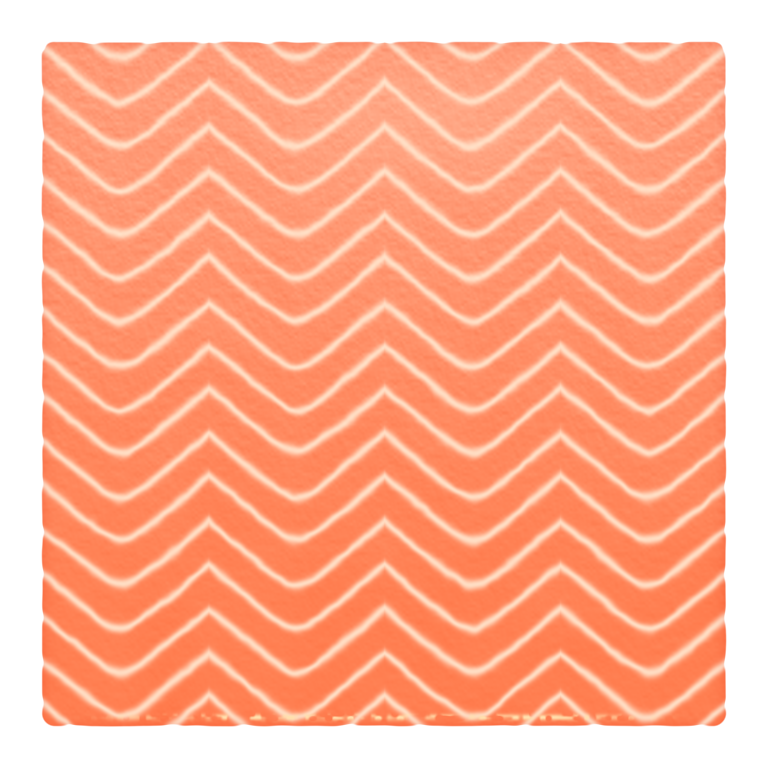
This texture is drawn by a Shadertoy shader. Its source:

```glsl
// Salmon-coloured rounded tile with soft cream chevron stripes and a grainy, glossy surface.
#define TILE_HALF 0.445      // half the side of the tile
#define CORNER 0.016         // corner radius
#define CHEVRON_WIDTH 0.229  // distance between peaks
#define CHEVRON_RISE 0.083   // height from trough to peak
#define PITCH 0.057          // distance between stripes
#define PEAK vec2(0.001, 0.392)
#define STRIPE_SIGMA 0.0056  // softness and half width of a stripe
#define TROUGH_ROUND 0.17    // roundness of the troughs
#define WOBBLE 0.006         // unevenness of the stripes
#define GRAIN_SCALE 125.0
#define GRAIN_DEPTH 0.10

const vec3 PAPER = vec3(1.0);
const vec3 CORAL = vec3(1.0, 0.495, 0.315);
const vec3 PINK = vec3(1.0, 0.605, 0.465);
const vec3 CREAM = vec3(1.0, 0.875, 0.775);

float hash(vec2 p) {
    vec3 q = fract(vec3(p.xyx) * 0.1031);
    q += dot(q, q.yzx + 33.33);
    return fract((q.x + q.y) * q.z);
}

float noise(vec2 p) {
    vec2 cell = floor(p), f = fract(p);
    f = f * f * (3.0 - 2.0 * f);
    return mix(mix(hash(cell), hash(cell + vec2(1, 0)), f.x),
               mix(hash(cell + vec2(0, 1)), hash(cell + vec2(1, 1)), f.x), f.y);
}

float fbm(vec2 p) {
    float sum = 0.0, weight = 0.5;
    for (int i = 0; i < 3; i++) {
        sum += weight * noise(p);
        p = p * 2.03 + 17.3;
        weight *= 0.5;
    }
    return sum / 0.875;
}

float roundedBox(vec2 p, float halfSide, float radius) {
    vec2 q = abs(p) - halfSide + radius;
    return length(max(q, 0.0)) + min(max(q.x, q.y), 0.0) - radius;
}

// Height of the zigzag: 1 at the sharp peaks, 0 at the rounded troughs.
float zigzag(float x) {
    float u = abs(fract(x) - 0.5) * 2.0;
    return (sqrt(u * u + TROUGH_ROUND * TROUGH_ROUND) - TROUGH_ROUND)
         / (sqrt(1.0 + TROUGH_ROUND * TROUGH_ROUND) - TROUGH_ROUND);
}

// Strength of the nearest stripe, with its own wobble and width in every row.
float stripes(vec2 p) {
    float wave = zigzag((p.x - PEAK.x) / CHEVRON_WIDTH);
    float level = p.y - PEAK.y + CHEVRON_RISE * (1.0 - wave);
    float row = round(level / PITCH);
    vec2 seed = vec2(p.x * 22.0 + 40.0, row * 7.31 + 90.0);
    float offset = level - row * PITCH + WOBBLE * (fbm(seed) - 0.5);
    offset += 0.003 * (hash(vec2(row, 5.0)) - 0.5);
    offset += 0.003 * (noise(p * 75.0 + 60.0) - 0.5);

    float slope = 0.75 * smoothstep(0.0, 0.25, wave);
    float width = STRIPE_SIGMA * mix(0.8, 1.2, noise(seed * vec2(1.3, 1.0) + 31.0));
    width *= 1.0 + 0.15 * (1.0 - smoothstep(0.0, 0.2, wave));
    float d = offset / (width * sqrt(1.0 + slope * slope));
    return exp(-d * d);
}

float grainHeight(vec2 p) {
    return noise(p * GRAIN_SCALE + 200.0) + 0.5 * noise(p * GRAIN_SCALE * 2.1 + 70.0);
}

void mainImage(out vec4 fragColor, in vec2 fragCoord) {
    float size = min(iResolution.x, iResolution.y);
    vec2 p = (fragCoord - 0.5 * iResolution.xy) / size;
    float pixel = 1.0 / size;
    float stripe = stripes(p);

    // Outline, slightly notched where stripes meet the edge
    float edge = roundedBox(p, TILE_HALF, CORNER);
    edge += 0.002 * stripe + 0.0015 * (noise(p * 45.0 + 80.0) - 0.5);

    // Body gradient and stripes
    float height = smoothstep(-0.42, 0.46, p.y);
    vec3 color = mix(CORAL, PINK, height);
    color += vec3(0.0, 0.03, 0.035) * (fbm(p * 14.0 + 50.0) - 0.5);
    color = mix(color, CREAM, 0.97 * stripe);

    // Grain lit from above, strongest near the top
    float relief = grainHeight(p) - grainHeight(p + vec2(0.001, 0.003));
    color += relief * GRAIN_DEPTH * mix(0.25, 0.8, height) * (1.0 - 0.6 * stripe)
           * vec3(0.2, 1.0, 1.1);

    // Broad sheen near the top
    vec2 s = (p - vec2(0.07, 0.34)) / vec2(0.22, 0.10);
    color = mix(color, CREAM, 0.17 * exp(-dot(s, s)));

    // Saturated rim and speckled glint along the lower edge
    float rim = exp(edge / 0.007);
    color -= rim * vec3(0.02, 0.07, 0.06);
    float glint = exp(-pow((p.y + 0.434) / 0.004, 2.0)) * smoothstep(0.43, 0.2, abs(p.x));
    color = mix(color, vec3(1.0, 0.88, 0.68), glint * smoothstep(0.3, 0.8, noise(p * 140.0 + 150.0)));

    float inside = 1.0 - smoothstep(-pixel, pixel, edge);
    fragColor = vec4(mix(PAPER, clamp(color, 0.0, 1.0), inside), 1.0);
}
```
